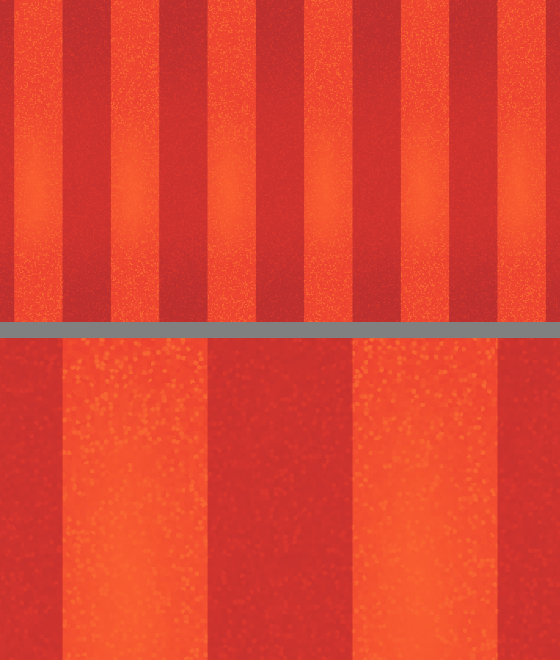
Top, the full canvas; bottom, a detail of the centre.
Reproduce this pattern procedurally as a Shadertoy shader.

```glsl
// Vertical orange and crimson stripes with a soft speckled glow in each one.

vec2 hash2(vec2 p) {
    vec3 q = fract(p.xyx * vec3(0.1031, 0.1030, 0.0973));
    q += dot(q, q.yzx + 33.33);
    return fract((q.xx + q.yz) * q.zy);
}

// Cellular noise: x is the distance to the nearest grain, y its random value
vec2 grains(vec2 p) {
    vec2 cell = floor(p), nearest = vec2(9.0, 0.0);
    for (int j = -1; j <= 1; j++)
    for (int i = -1; i <= 1; i++) {
        vec2 id = cell + vec2(i, j);
        vec2 rnd = hash2(id);
        float dist = length(id + 0.15 + 0.7 * rnd - p);
        if (dist < nearest.x) nearest = vec2(dist, hash2(id + 71.0).x);
    }
    return nearest;
}

// Layered sines for broad, cloudy unevenness, about -1 to 1
float mottle(vec2 p) {
    float sum = 0.0, amp = 0.5;
    for (int i = 0; i < 4; i++) {
        sum += amp * sin(p.x + 1.7 * sin(p.y)) * cos(p.y + 1.3 * sin(0.8 * p.x));
        p = mat2(1.5, 1.1, -1.1, 1.5) * p + 2.3;
        amp *= 0.6;
    }
    return sum;
}

void mainImage(out vec4 fragColor, in vec2 fragCoord) {
    vec2 uv = fragCoord / iResolution.xy;
    vec2 p = fragCoord / iResolution.y;

    // 5.8 periods across; the bright stripe is centred on across = 0
    float across = fract((uv.x - 0.0254) * 5.794 + 0.25) - 0.5;
    float edge = 5.794 / iResolution.x;
    float bright = smoothstep(-0.6 * edge, 0.6 * edge, 0.25 - abs(across));

    // Fine stipple plus slow mottling
    vec2 grain = grains(p * 205.0);
    float speck = 1.0 - smoothstep(0.25, 0.75, grain.x);
    float cloud = mottle(vec2(across * 11.0, uv.y * 17.0));

    // Bright stripes: a tall glow just left of centre, grainier around its rim
    float band = smoothstep(0.16, 0.36, uv.y) * (1.0 - smoothstep(0.42, 0.72, uv.y));
    float glow = band * (0.4 + 0.6 * exp(-pow((across + 0.03) / 0.16, 2.0)));
    float warm = 0.18 + 0.72 * glow + 0.09 * cloud + (grain.y - 0.5) * mix(0.45, 0.12, glow);
    vec3 orange = mix(vec3(0.925, 0.255, 0.190), vec3(0.980, 0.365, 0.190), clamp(warm, 0.0, 1.0));
    float flecks = speck * smoothstep(0.70, 0.95, grain.y) * (1.0 - 0.6 * glow);
    orange = mix(orange, vec3(0.98, 0.47, 0.20), 0.6 * flecks);

    // Dark stripes: redder through the middle, dusky at top and bottom
    float middle = smoothstep(0.05, 0.33, uv.y) * (1.0 - smoothstep(0.55, 0.98, uv.y));
    float red = 0.12 + 0.75 * middle + 0.12 * cloud + (grain.y - 0.5) * 0.5;
    vec3 crimson = mix(vec3(0.735, 0.185, 0.180), vec3(0.820, 0.200, 0.180), clamp(red, 0.0, 1.0));
    crimson = mix(crimson, vec3(0.89, 0.23, 0.18), 0.5 * speck * smoothstep(0.75, 0.98, grain.y));

    fragColor = vec4(mix(crimson, orange, bright), 1.0);
}
```
